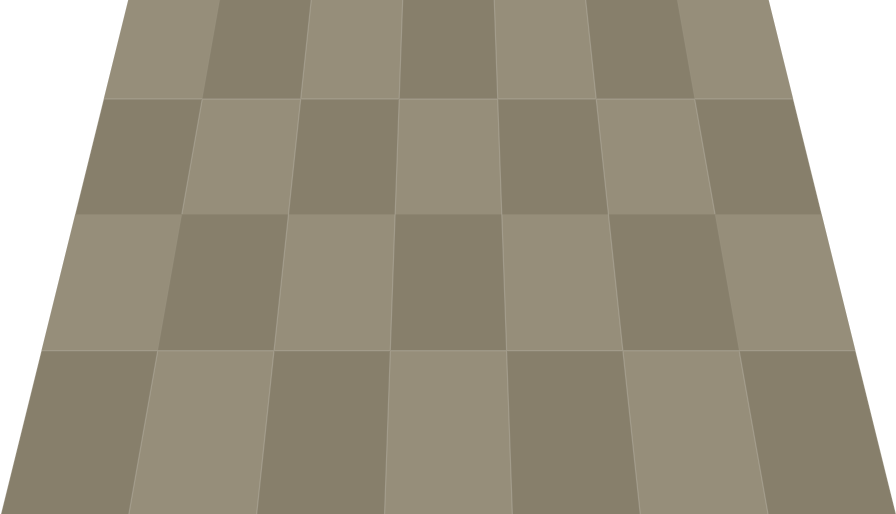
Write a Shadertoy shader that draws this pattern.

```glsl
// Checkered floor of 7 by 4 tiles receding in perspective on white, with hairline seams.

const vec2 TILES = vec2(7.0, 4.0);
const float NEAR_WIDTH = 0.9987;   // floor width at the bottom, in canvas widths
const float FAR_WIDTH = 0.7148;    // floor width at the top
const float CENTER_X = 0.5005;
const float SEAM_WIDTH = 0.0013;   // in canvas widths
const float SEAM_STRENGTH = 0.17;

const vec3 BACKGROUND = vec3(1.0);
const vec3 LIGHT_TILE = vec3(0.588, 0.557, 0.478);
const vec3 DARK_TILE = vec3(0.529, 0.498, 0.420);

// Maps canvas position (0..1) to tile coordinates on the floor.
vec2 floorCoord(vec2 uv) {
    float width = mix(NEAR_WIDTH, FAR_WIDTH, uv.y);
    float across = (uv.x - CENTER_X) / width + 0.5;
    float depth = (1.0 / width - 1.0 / NEAR_WIDTH) / (1.0 / FAR_WIDTH - 1.0 / NEAR_WIDTH);
    return vec2(across, depth) * TILES;
}

// Length of the screen-space gradient: tile units per pixel.
float pixelSize(float coord) {
    return length(vec2(dFdx(coord), dFdy(coord)));
}

// Smoothed square wave: +1 on even tiles, -1 on odd ones.
float alternate(float coord, float pixel) {
    float edge = abs(fract(coord * 0.5 - 0.25) * 2.0 - 1.0) - 0.5;
    return clamp(2.0 * edge / pixel, -1.0, 1.0);
}

// Box-filtered coverage of a line on the nearest tile boundary.
float seam(float coord, float pixel, float widthInPixels) {
    float offset = (coord - round(coord)) / pixel;
    float halfWidth = 0.5 * widthInPixels;
    return clamp(min(offset + halfWidth, 0.5) - max(offset - halfWidth, -0.5), 0.0, 1.0);
}

// Outermost column seams fade on every other row.
float columnSeamStrength(vec2 tile) {
    float column = round(tile.x);
    float outer = step(2.0, abs(column - 0.5 * TILES.x));
    float oddRow = mod(floor(tile.y), 2.0);
    return SEAM_STRENGTH * (1.0 - 0.85 * outer * oddRow);
}

// Only odd row boundaries show a seam.
float rowSeamStrength(float row) {
    return SEAM_STRENGTH * mod(round(row), 2.0);
}

void mainImage(out vec4 fragColor, in vec2 fragCoord) {
    vec2 tile = floorCoord(fragCoord / iResolution.xy);
    vec2 pixel = vec2(pixelSize(tile.x), pixelSize(tile.y));
    float seamPixels = SEAM_WIDTH * iResolution.x;

    // Checker
    float checker = alternate(tile.x, pixel.x) * alternate(tile.y, pixel.y);
    vec3 color = mix(LIGHT_TILE, DARK_TILE, 0.5 + 0.5 * checker);

    // Seams let the background show through
    float columnSeam = seam(tile.x, pixel.x, seamPixels) * columnSeamStrength(tile);
    float rowSeam = seam(tile.y, pixel.y, seamPixels) * rowSeamStrength(tile.y);
    color = mix(color, BACKGROUND, max(columnSeam, rowSeam));

    // Slanted sides of the floor
    float inside = min(tile.x, TILES.x - tile.x) / pixel.x;
    color = mix(BACKGROUND, color, clamp(inside + 0.5, 0.0, 1.0));

    fragColor = vec4(color, 1.0);
}
```
